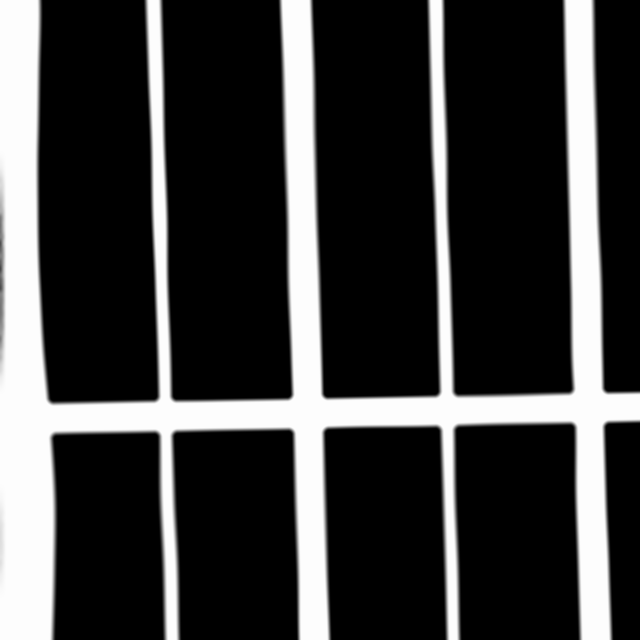
Reproduce this pattern procedurally as a three.js fragment shader.

```glsl
// Dark panes behind a white lattice: leaning uprights, alternately thick and
// thin, crossed by one tilted rail, with a wide margin at the left.
// Bars are distance fields with hand-drawn wobble, soft edges and round corners.

varying vec2 vUv;

const vec3 PANE_COLOR = vec3(0.0);
const vec3 BAR_COLOR = vec3(0.992);
const float TAU = 6.2831853;
const float SPACING = 0.2204;      // between neighbouring uprights
const float THICK_HALF = 0.0234;
const float THIN_HALF = 0.0102;
const float CORNER_RADIUS = 0.009;

float hash(vec2 p) {
  vec3 q = fract(vec3(p.xyx) * 0.1031);
  q += dot(q, q.yzx + 33.33);
  return fract((q.x + q.y) * q.z);
}

float valueNoise(vec2 p) {
  vec2 cell = floor(p);
  vec2 f = fract(p);
  f = f * f * (3.0 - 2.0 * f);
  float low = mix(hash(cell), hash(cell + vec2(1.0, 0.0)), f.x);
  float high = mix(hash(cell + vec2(0.0, 1.0)), hash(cell + vec2(1.0)), f.x);
  return mix(low, high, f.y);
}

// Small drift of an edge along its length; each seed gives another edge.
float wobble(float along, float seed, float amount) {
  return (valueNoise(vec2(along * 9.0, seed * 7.0 + 3.0)) - 0.5) * amount;
}

// Centre of upright number k at height y; the lean eases to the right.
float uprightCenter(float k, float y) {
  float lean = 0.030 - 0.0008 * k;
  float thinShift = -0.0025 * mod(k, 2.0);
  return 0.0221 + SPACING * k + thinShift + lean * (1.0 - y);
}

// Distance outside the margin, whose edge bulges slowly.
float marginDistance(vec2 p) {
  float edge = uprightCenter(0.0, p.y) + 0.0325;
  edge += 0.0070 * cos(TAU * 1.28 * (1.0 - p.y));
  return p.x - edge - wobble(p.y, 1.0, 0.003);
}

// Distance outside the nearest upright.
float uprightDistance(vec2 p) {
  float d = marginDistance(p);
  for (int i = 1; i <= 4; i++) {
    float k = float(i);
    float halfWidth = mix(THICK_HALF, THIN_HALF, mod(k, 2.0));
    float offset = p.x - uprightCenter(k, p.y);
    float side = step(0.0, offset);
    float drift = wobble(p.y, 2.0 * k + side, 0.003);
    d = min(d, abs(offset) - halfWidth - drift);
  }
  return d;
}

// Distance outside the rail, which rises to the right.
float railDistance(vec2 p) {
  float offset = p.y - (0.3441 + 0.020 * p.x);
  float side = step(0.0, offset);
  return abs(offset) - 0.0230 - wobble(p.x, 20.0 + side, 0.002);
}

// Distance into a pane from two edges that meet in a round corner.
float roundedInside(vec2 d, float radius) {
  vec2 q = radius - d;
  return radius - length(max(q, 0.0)) - min(max(q.x, q.y), 0.0);
}

// Mottled grey wear along the left border.
float borderWear(vec2 p) {
  float reach = 1.0 - smoothstep(0.0, 0.011, p.x);
  float tall = smoothstep(0.38, 0.52, p.y) * (1.0 - smoothstep(0.60, 0.77, p.y));
  float faint = smoothstep(0.06, 0.14, p.y) * (1.0 - smoothstep(0.16, 0.25, p.y));
  float mottle = 0.65 + 0.35 * valueNoise(p * vec2(130.0, 100.0));
  return reach * mottle * (0.75 * tall + 0.15 * faint);
}

void main() {
  vec2 p = vUv;
  float inside = roundedInside(vec2(uprightDistance(p), railDistance(p)), CORNER_RADIUS);

  // Soft edges, a little more blurred in places
  float softness = 0.0040 + 0.0020 * valueNoise(p * 5.0 + 11.0);
  float pane = smoothstep(-softness, softness, inside);

  vec3 bar = BAR_COLOR * (1.0 - borderWear(p));
  gl_FragColor = vec4(mix(bar, PANE_COLOR, pane), 1.0);
}
```
